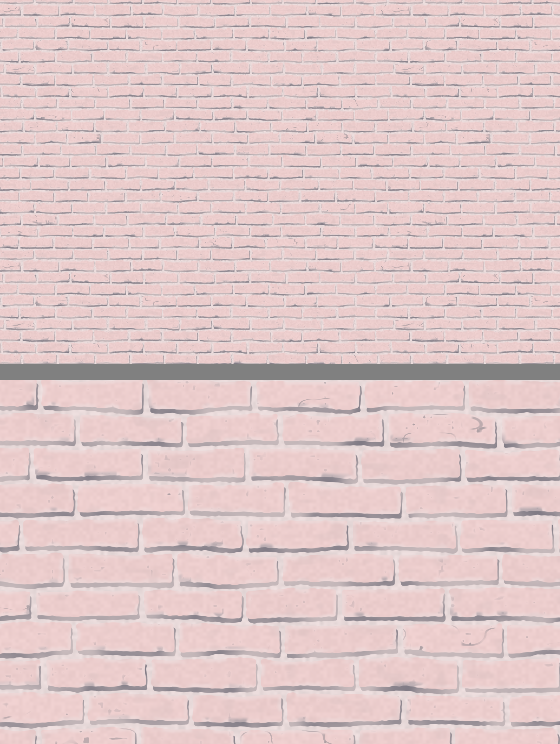
Top: the whole. Bottom: its middle third, enlarged.
Give the GLSL for this texture, as a WebGL 2 fragment shader.

```glsl
#version 300 es
precision highp float;

uniform vec2 u_resolution;
out vec4 fragColor;

const vec2 PERIOD = vec2(11.0, 22.0); // bricks and courses before the wear repeats
const float ASPECT = 3.045;           // brick length over course height

float hash(vec2 p) {
    return fract(sin(dot(p, vec2(127.1, 311.7))) * 43758.5);
}

// Value noise that wraps with the wall; freq must be whole numbers
float noise(vec2 p, vec2 freq) {
    vec2 g = p * freq;
    vec2 i = floor(g), f = fract(g);
    vec2 wrap = PERIOD * freq;
    f = f * f * (3.0 - 2.0 * f);
    vec2 a = mod(i, wrap), b = mod(i + 1.0, wrap);
    return mix(mix(hash(a), hash(vec2(b.x, a.y)), f.x),
               mix(hash(vec2(a.x, b.y)), hash(b), f.x), f.y);
}

// Position of the joint at the left of a brick
float joint(float id, float row) {
    return id + 0.16 * (hash(mod(vec2(id, row), PERIOD) + 3.7) - 0.5);
}

float roundedBox(vec2 p, vec2 halfSize, float radius) {
    vec2 d = abs(p) - halfSize + radius;
    return length(max(d, 0.0)) + min(max(d.x, d.y), 0.0) - radius;
}

void main() {
    vec2 wall = gl_FragCoord.xy / u_resolution.y * vec2(10.28, 31.3) + vec2(0.0, 0.11);
    float aa = 31.3 / u_resolution.y;

    // Slightly uneven courses
    vec2 q = wall;
    q.y += 0.14 * (noise(wall, vec2(2.0, 1.0)) - 0.5);
    float row = floor(q.y);
    float odd = mod(row, 2.0);
    float x = q.x - mix(0.578, 0.0, odd) - 0.14 * (hash(vec2(mod(row, PERIOD.y), 9.3)) - 0.5);

    // Brick between two jittered joints
    float id = floor(x);
    if (x < joint(id, row)) id -= 1.0;
    else if (x > joint(id + 1.0, row)) id += 1.0;
    float left = joint(id, row), right = joint(id + 1.0, row);
    float seed = hash(mod(vec2(id, row), PERIOD) + 17.3);

    // Face with ragged edges, and its shadow below and to the right
    vec2 local = vec2((x - 0.5 * (left + right)) * ASPECT, fract(q.y) - 0.575);
    vec2 halfSize = vec2(0.5 * (right - left) * ASPECT - 0.085, 0.385);
    float coarse = noise(wall, vec2(9.0, 3.0));
    float fine = noise(wall, vec2(30.0, 10.0));
    float ragged = 0.06 * (coarse - 0.5) + 0.03 * (fine - 0.5);
    float faceDist = roundedBox(local, halfSize, 0.07) + ragged;
    float shadowDist = roundedBox(local + vec2(-0.045, 0.125), halfSize, 0.07) + ragged;
    float face = 1.0 - smoothstep(-0.5 * aa, 0.5 * aa, faceDist);
    float shadow = 1.0 - smoothstep(-0.5 * aa, 0.5 * aa, shadowDist);

    // Pale mortar, darkened by patchy shadow
    vec3 color = mix(vec3(0.86, 0.81, 0.81), vec3(0.94, 0.88, 0.88), 0.2 + 0.8 * fine);
    float patchy = smoothstep(0.2, 0.8, noise(wall, vec2(3.0, 1.0)));
    vec3 shade = mix(vec3(0.73, 0.68, 0.69), vec3(0.50, 0.48, 0.52), patchy * (0.3 + 0.7 * coarse));
    color = mix(color, shade, shadow * (0.75 + 0.25 * patchy));

    // Painted face: faint tint per brick, grain and a pale broken rim
    vec3 paint = vec3(0.925, 0.804, 0.802) + 0.01 * (seed - 0.5) + 0.035 * (fine - 0.5);
    float rim = smoothstep(-0.15, -0.02, faceDist) * smoothstep(0.25, 0.6, coarse);
    paint = mix(paint, vec3(0.93, 0.86, 0.86), 0.7 * rim);
    float stain = smoothstep(0.7, 0.95, noise(wall, vec2(7.0, 4.0)));
    paint = mix(paint, vec3(0.86, 0.76, 0.76), 0.4 * stain);

    // Sparse pits, and short dark cracks on a few bricks
    float pit = smoothstep(0.8, 0.93, fine) * smoothstep(0.62, 0.8, coarse);
    float crackLine = abs(noise(wall + 4.3, vec2(4.0, 2.0)) - 0.5);
    float crack = (1.0 - smoothstep(0.01, 0.02 + 0.4 * aa, crackLine)) * smoothstep(0.5, 0.75, coarse);
    float worn = smoothstep(0.82, 0.97, seed);
    paint = mix(paint, vec3(0.62, 0.58, 0.60), max((0.3 + 0.5 * worn) * pit, 0.6 * worn * crack));

    // Chipped lower edges
    float chip = smoothstep(-0.16, -0.03, faceDist) * smoothstep(0.66, 0.84, coarse)
               * smoothstep(0.0, -0.25, local.y) * patchy;
    paint = mix(paint, vec3(0.60, 0.57, 0.60), 0.6 * chip);

    fragColor = vec4(mix(color, paint, face), 1.0);
}
```
